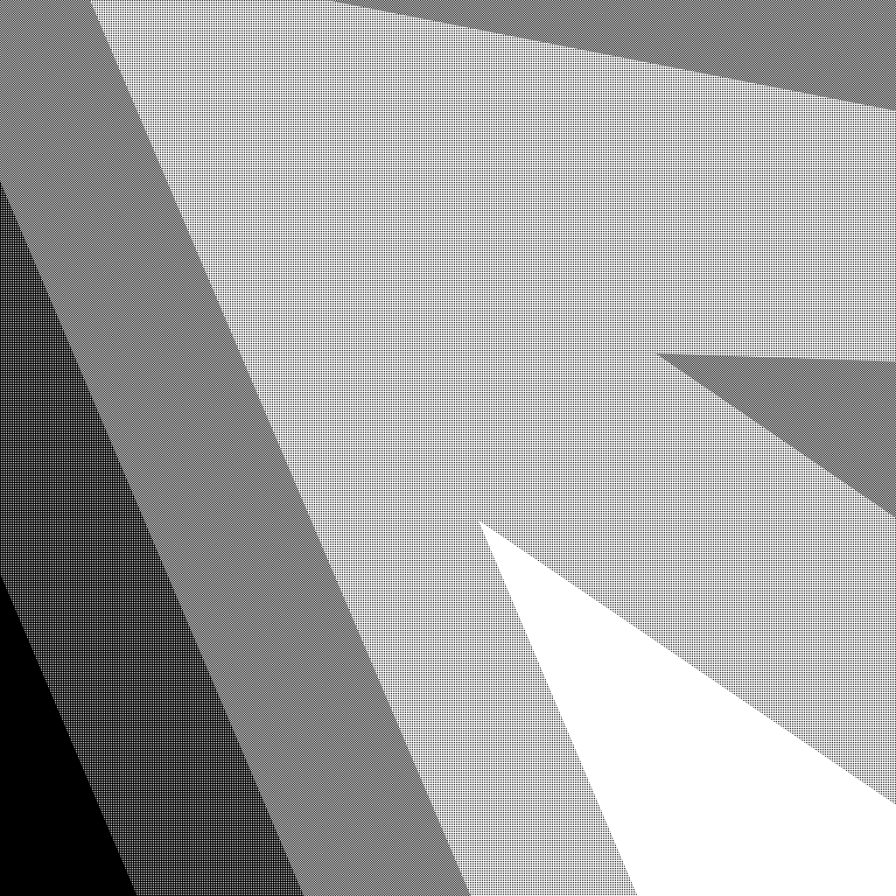
This background is drawn by a WebGL 2 fragment shader. Its source:

```glsl
#version 300 es
precision highp float;
// Angular grey bands and wedges, each toned by a fine black and white dither.
uniform vec2 u_resolution;
out vec4 fragColor;

// Smooth coverage of the half plane to the left of the line from a to b.
float leftOf(vec2 p, vec2 a, vec2 b) {
    vec2 along = normalize(b - a);
    float dist = dot(p - a, vec2(-along.y, along.x));
    return clamp(0.5 + dist * u_resolution.y, 0.0, 1.0);
}

// Running total of the odd cells passed along each axis.
vec2 oddTotal(vec2 cell) {
    return floor(cell * 0.5) + max(fract(cell * 0.5) * 2.0 - 1.0, 0.0);
}

void main() {
    vec2 p = gl_FragCoord.xy / u_resolution;

    // Box-filtered dither, with 1024 cells across the canvas
    vec2 cell = p * 1024.0;
    vec2 width = 1024.0 / u_resolution;
    vec2 odd = (oddTotal(cell + 0.5 * width) - oddTotal(cell - 0.5 * width)) / width;
    float sparse = odd.x * odd.y;
    float checker = sparse + (1.0 - odd.x) * (1.0 - odd.y);
    float dense = 1.0 - sparse;

    // Evenly spaced slanted bands, brighter to the right
    float tone = 0.0;
    for (int i = 0; i < 3; i++) {
        vec2 foot = vec2(0.153 + 0.1862 * float(i), 0.0);
        float next = i == 0 ? sparse : (i == 1 ? checker : dense);
        tone = mix(tone, next, leftOf(p, foot + vec2(-0.425, 1.0), foot));
    }

    // White wedge rising from the lower right
    vec2 whiteTip = vec2(0.5339, 0.4193);
    float wedge = leftOf(p, whiteTip, vec2(0.7116, 0.0))
                * leftOf(p, vec2(1.0, 0.1016), whiteTip);
    tone = mix(tone, 1.0, wedge);

    // Grey spike at the right and grey corner above
    vec2 greyTip = vec2(0.7318, 0.6055);
    float spike = leftOf(p, greyTip, vec2(1.0, 0.4219))
                * leftOf(p, vec2(1.0, 0.5964), greyTip);
    float corner = leftOf(p, vec2(0.3646, 1.0), vec2(1.0, 0.8763));
    tone = mix(tone, checker, max(spike, corner));

    fragColor = vec4(vec3(tone), 1.0);
}
```
